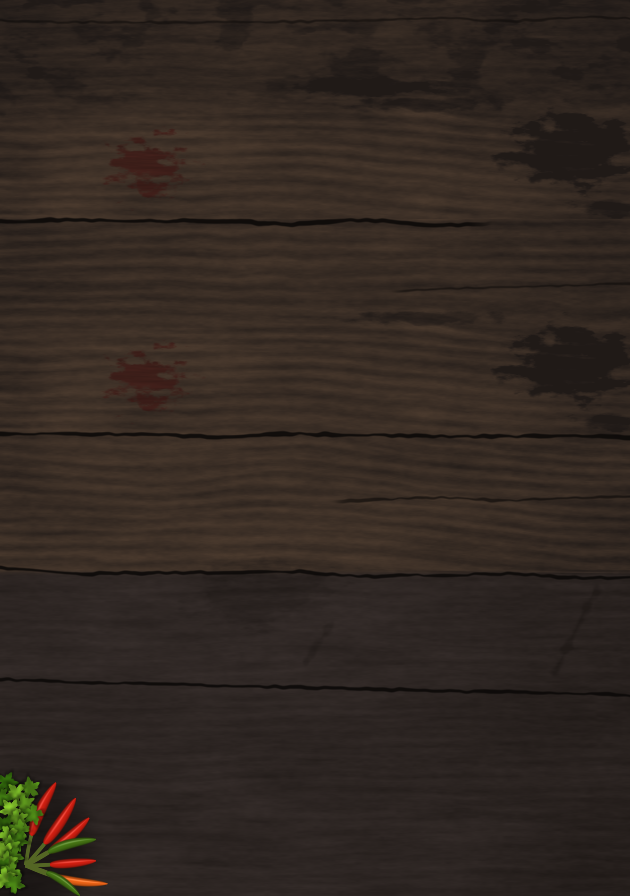
Give the GLSL for this texture, as a WebGL 1 fragment shader.

```glsl
precision highp float;
uniform vec2 u_resolution;

#define HEIGHT 7.68
#define BOARD_REPEAT 1.83
#define RING_DENSITY 52.0
#define RING_DEPTH 0.13
#define FIBRE_DEPTH 0.42
#define LIGHT_WOOD vec3(0.285, 0.222, 0.175)
#define DARK_WOOD vec3(0.125, 0.102, 0.092)
#define COOL_WOOD vec3(0.225, 0.190, 0.180)
#define CRACK_COLOR vec3(0.045, 0.035, 0.030)
#define PAINT_COLOR vec3(0.255, 0.100, 0.085)

float hash(vec2 p) {
  p = fract(p * vec2(0.1031, 0.1130));
  p += dot(p, p.yx + 33.33);
  return fract((p.x + p.y) * p.x * 17.0);
}

float noise(vec2 p) {
  vec2 i = floor(p), f = fract(p);
  f = f * f * (3.0 - 2.0 * f);
  return mix(mix(hash(i), hash(i + vec2(1, 0)), f.x),
             mix(hash(i + vec2(0, 1)), hash(i + vec2(1, 1)), f.x), f.y);
}

float fbm(vec2 p) {
  float sum = 0.0, amp = 0.5;
  for (int i = 0; i < 4; i++) {
    sum += amp * noise(p);
    p = p * 2.03 + 17.0;
    amp *= 0.5;
  }
  return sum / 0.94;
}

// Ragged elliptical stain
float stain(vec2 p, vec2 center, vec2 size, float ragged) {
  float d = length((p - center) / size);
  d += ragged * (fbm(p * vec2(7.0, 15.0)) - 0.5);
  return 1.0 - smoothstep(0.6, 1.15, d);
}

// Nearly horizontal crack between two x positions
float crack(vec2 p, vec2 a, vec2 b, float width, float px) {
  float t = clamp((p.x - a.x) / (b.x - a.x), 0.0, 1.0);
  float y = mix(a.y, b.y, t) + 0.05 * (noise(vec2(p.x * 1.6, a.y * 9.0)) - 0.5)
          + 0.016 * (noise(vec2(p.x * 14.0, a.y)) - 0.5);
  float w = width * (0.5 + noise(vec2(p.x * 5.0, a.y * 3.0)));
  float ends = smoothstep(a.x - 0.1, a.x + 0.1, p.x) * (1.0 - smoothstep(b.x - 0.2, b.x + 0.1, p.x));
  return ends * (1.0 - smoothstep(w - px, w + px, abs(p.y - y)));
}

float scratch(vec2 p, vec2 a, vec2 b) {
  vec2 d = b - a;
  float t = clamp(dot(p - a, d) / dot(d, d), 0.0, 1.0);
  float dist = length(p - a - d * t) + 0.05 * (noise(p * 16.0) - 0.5);
  return 1.0 - smoothstep(0.0, 0.05, dist);
}

vec3 wood(vec2 p, float px) {
  vec2 r = vec2(p.x, p.y > 1.88 && p.y < 3.73 ? p.y - BOARD_REPEAT : p.y);
  float upper = 1.0 - smoothstep(4.88, 4.94, p.y);
  float top = 1.0 - smoothstep(0.6, 1.25, p.y + 0.5 * (fbm(p * 2.0) - 0.5));

  // Bent growth rings and stretched fibres
  float bend = 0.22 * smoothstep(2.2, 5.4, r.x) * smoothstep(0.5, 1.1, r.y) * upper;
  float grainY = r.y - bend + 0.10 * noise(r * vec2(0.8, 1.5)) + 0.03 * noise(r * vec2(3.0, 5.0));
  float rings = sin(grainY * RING_DENSITY + 3.0 * noise(vec2(r.x * 0.4, grainY * 3.0)));
  float fibre = fbm(vec2(r.x * 1.8, grainY * 28.0)) - 0.5;
  float grit = fbm(r * vec2(14.0, 45.0)) - 0.5;
  float mottled = fbm(r * vec2(1.6, 3.0) + 5.0) - 0.5;

  float tone = 0.70 - 0.12 * (1.0 - upper) - 0.30 * top;
  tone -= 0.12 * smoothstep(1.88, 1.92, p.y) * (1.0 - smoothstep(2.5, 3.0, p.y));
  tone -= 0.10 * smoothstep(5.82, 5.95, p.y);
  tone -= 0.25 * smoothstep(3.0, 5.4, p.x) + 0.10 * (1.0 - smoothstep(0.0, 0.9, p.x));
  tone += RING_DEPTH * rings * mix(0.35, 1.0, upper * (1.0 - top));
  tone += FIBRE_DEPTH * fibre + 0.28 * grit + 0.40 * mottled;
  tone -= 0.25 * top * smoothstep(0.5, 0.65, fbm(p * vec2(3.5, 8.0)));

  // Knots and weathered streaks
  tone -= 0.65 * stain(r, vec2(4.88, 1.28), vec2(0.52, 0.30), 1.5);
  tone -= 0.45 * stain(r, vec2(5.28, 1.80), vec2(0.32, 0.07), 1.2);
  tone -= 0.40 * stain(r, vec2(3.65, 0.90), vec2(0.60, 0.06), 1.3);
  tone -= 0.40 * stain(p, vec2(3.20, 0.74), vec2(0.60, 0.08), 1.3);
  tone -= 0.20 * stain(p, vec2(2.30, 5.10), vec2(0.60, 0.25), 1.5);
  tone -= 0.30 * scratch(p, vec2(5.12, 5.02), vec2(4.75, 5.78));
  tone -= 0.25 * scratch(p, vec2(2.85, 5.34), vec2(2.62, 5.66));

  vec3 color = mix(DARK_WOOD, mix(COOL_WOOD, LIGHT_WOOD, upper), clamp(tone, 0.0, 1.15));
  float paint = stain(r, vec2(1.24, 1.43), vec2(0.30, 0.23), 2.2);
  color = mix(color, PAINT_COLOR * (0.9 + 0.5 * fibre), 0.75 * paint);

  // Board joints
  float joint = 0.6 * crack(p, vec2(-0.3, 0.20), vec2(5.7, 0.15), 0.010, px);
  joint = max(joint, crack(p, vec2(-0.3, 1.88), vec2(4.20, 1.92), 0.016, px));
  joint = max(joint, crack(p, vec2(-0.3, 3.71), vec2(5.7, 3.76), 0.016, px));
  joint = max(joint, 0.7 * crack(p, vec2(2.9, 4.31), vec2(5.7, 4.23), 0.011, px));
  joint = max(joint, 0.6 * crack(p, vec2(3.4, 2.48), vec2(5.7, 2.41), 0.009, px));
  joint = max(joint, crack(p, vec2(-0.3, 4.89), vec2(5.7, 4.95), 0.013, px));
  joint = max(joint, crack(p, vec2(-0.3, 5.81), vec2(5.7, 5.95), 0.013, px));
  return mix(color, CRACK_COLOR, 0.9 * joint);
}

// Fan of peppers around a shared stem point
vec3 peppers(vec3 color, vec2 p, float px) {
  for (int i = 0; i < 7; i++) {
    float k = float(i);
    float angle = radians(70.0 - 16.5 * k);
    float size = 0.76 - 0.038 * k + (i == 5 ? 0.15 : 0.0);
    vec2 axis = vec2(cos(angle), -sin(angle));
    vec2 d = p - vec2(0.22, 7.42);
    float u = dot(d, axis) / size;
    float v = dot(d, vec2(-axis.y, axis.x)) + 0.05 * sin(3.14 * clamp(u, 0.0, 1.0)) * cos(k * 2.0);
    float s = clamp((u - 0.34) / 0.66, 0.0, 1.0);
    float radius = 0.088 * pow(s, 0.35) * pow(1.0 - s, 0.55) * (1.0 - 0.05 * k);
    vec3 skin = i == 3 || i == 6 ? vec3(0.25, 0.42, 0.07) : i == 5 ? vec3(0.86, 0.36, 0.08) : vec3(0.76, 0.11, 0.06);
    float stem = (1.0 - smoothstep(0.012, 0.012 + px, abs(v))) * step(0.0, u) * step(u, 0.40);
    float body = (1.0 - smoothstep(radius - px, radius + px, abs(v))) * step(0.34, u) * step(u, 1.0);
    float across = v / max(radius, 0.01);
    skin *= 1.05 - 0.45 * across * across;
    skin += 0.35 * exp(-24.0 * (across + 0.3) * (across + 0.3)) * s * (1.0 - s) * 2.0;
    color = mix(color, vec3(0.33, 0.40, 0.14), stem);
    color = mix(color, skin, body);
  }
  return color;
}

// Scattered lobed leaves along the left edge
vec3 herbs(vec3 color, vec2 p, float px) {
  for (int i = 0; i < 20; i++) {
    float k = float(i), t = k / 19.0;
    float reach = mix(0.31, 0.13, smoothstep(0.3, 0.65, t));
    vec2 center = vec2(reach * fract(k * 0.618 + 0.2), 6.71 + 0.86 * t);
    vec2 d = p - center;
    float a = atan(d.y, d.x) + k * 1.7;
    float radius = 0.085 * (0.85 + 0.22 * cos(5.0 * a) + 0.10 * cos(11.0 * a));
    float dist = length(d) - radius;
    vec3 leaf = mix(vec3(0.17, 0.36, 0.04), vec3(0.48, 0.70, 0.16), fract(k * 0.381));
    leaf *= 0.75 + 0.5 * noise(p * 24.0 + k);
    color *= 1.0 - 0.3 * (1.0 - smoothstep(0.0, 0.05, dist));
    color = mix(color, leaf, 1.0 - smoothstep(-px, px, dist));
  }
  return color;
}

void main() {
  float px = HEIGHT / u_resolution.y;
  vec2 p = gl_FragCoord.xy * px;
  p.y = HEIGHT - p.y;
  vec3 color = wood(p, px);
  color *= 1.0 - 0.35 * (1.0 - smoothstep(0.3, 0.65, length((p - vec2(0.3, 7.25)) * vec2(1.0, 0.8))));
  color = herbs(peppers(color, p, px), p, px);
  gl_FragColor = vec4(color, 1.0);
}
```
